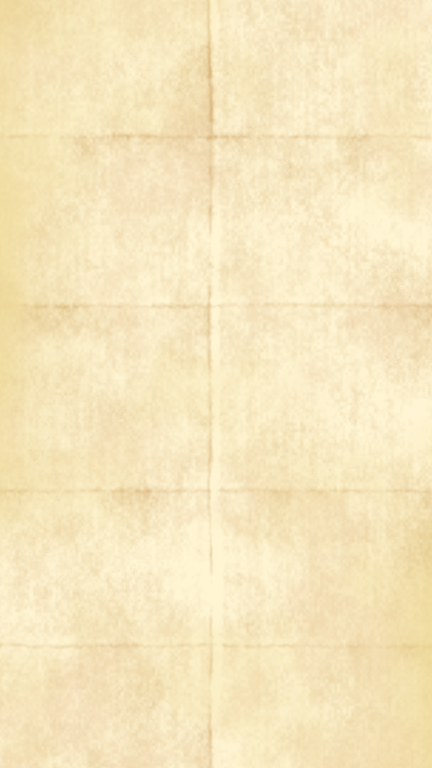
Write a Shadertoy shader that draws this texture.

```glsl
// Aged cream paper with one upright fold, four level folds, stains and fibres.
#define PALE vec3(0.988, 0.942, 0.805)
#define TAN vec3(0.850, 0.710, 0.490)
#define BLUSH vec3(0.945, 0.845, 0.695)
#define YELLOW vec3(0.940, 0.865, 0.610)
#define FOLD_X 0.486
#define FOLD_WIDTH 0.0026
#define FOLD_DEPTH 0.36
#define MOTTLE 0.62
#define GRAIN 0.46
#define STREAKS 0.13

const float foldY[4] = float[4](0.159, 0.361, 0.602, 0.822);

float hash(vec2 p) {
    vec3 q = fract(vec3(p.xyx) * 0.1031);
    q += dot(q, q.yzx + 33.33);
    return fract((q.x + q.y) * q.z);
}

float noise(vec2 p) {
    vec2 i = floor(p), f = fract(p);
    f = f * f * (3.0 - 2.0 * f);
    return mix(mix(hash(i), hash(i + vec2(1, 0)), f.x),
               mix(hash(i + vec2(0, 1)), hash(i + vec2(1, 1)), f.x), f.y);
}

float fbm(vec2 p) {
    float sum = 0.0, amp = 0.5;
    for (int i = 0; i < 5; i++) {
        sum += amp * noise(p);
        p = mat2(1.6, 1.2, -1.2, 1.6) * p + 17.3;
        amp *= 0.5;
    }
    return sum;
}

float bell(float d, float width) {
    return exp(-d * d / (width * width));
}

// Soft elliptical patch in canvas fractions
float patchAt(vec2 uv, vec2 centre, vec2 size) {
    vec2 d = (uv - centre) / size;
    return exp(-dot(d, d));
}

void mainImage(out vec4 fragColor, in vec2 fragCoord) {
    vec2 uv = fragCoord / iResolution.xy;
    vec2 p = fragCoord / iResolution.y;
    float aspect = iResolution.x / iResolution.y;

    // Paper body: blotches, fine grain and upright fibre streaks
    float cloud = fbm(p * 7.0 + 4.0);
    float blotch = fbm(p * 26.0 + 31.0);
    float grain = 0.55 * fbm(p * vec2(120.0, 95.0) + 60.0)
                + 0.45 * noise(p * vec2(270.0, 230.0) + 12.0);
    float streak = noise(vec2(p.x * 170.0, p.y * 9.0)) - 0.5;
    float tone = 0.105 + MOTTLE * (0.45 * cloud + 0.55 * blotch - 0.48)
               + GRAIN * (grain - 0.48) * (0.45 + 1.1 * blotch) + STREAKS * streak;

    // Thin curved fibres
    float fibre = abs(fbm(p * 45.0 + 90.0) - 0.48);
    tone += 0.11 * (1.0 - smoothstep(0.0, 0.020, fibre)) * smoothstep(0.4, 0.6, cloud);

    // Bleached areas inside the panels
    float bleach = patchAt(uv, vec2(0.82, 0.70), vec2(0.26, 0.06))
                 + patchAt(uv, vec2(0.80, 0.46), vec2(0.26, 0.08))
                 + patchAt(uv, vec2(0.20, 0.26), vec2(0.26, 0.08))
                 + 0.5 * patchAt(uv, vec2(0.30, 0.90), vec2(0.18, 0.07));
    tone -= 0.15 * bleach;

    // Level folds: ragged crease, pale lip and a stain spreading below
    float ragged = 0.0028 * (noise(p * vec2(190.0, 120.0) + 8.0) - 0.5);
    float stain = smoothstep(0.38, 0.64, 0.6 * cloud + 0.4 * blotch);
    float speck = 0.5 + grain;
    for (int i = 0; i < 4; i++) {
        float bend = 0.003 * (noise(vec2(p.x * 18.0, float(i) * 7.0)) - 0.5);
        float d = uv.y - foldY[i] + bend + ragged;
        float wear = noise(vec2(p.x * 150.0, float(i) * 11.0 + 3.0));
        tone += FOLD_DEPTH * bell(d, FOLD_WIDTH) * (0.2 + 0.8 * wear);
        tone -= 0.06 * bell(d - 0.007, 0.004);
        float reach = d < 0.0 ? 0.026 : 0.010;
        tone += 0.27 * speck * exp(-abs(d) / reach) * stain;
    }

    // Upright fold: dark crease, pale ridge to its right, stain to its left
    float dx = (uv.x - FOLD_X) * aspect + 0.6 * ragged
             + 0.004 * (noise(vec2(p.y * 14.0, 5.0)) - 0.5);
    float wearX = fbm(vec2(p.y * 22.0, 40.0));
    tone += FOLD_DEPTH * 1.35 * bell(dx, FOLD_WIDTH) * smoothstep(0.15, 0.75, wearX);
    tone -= 0.24 * bell(dx - 0.008, 0.0055);
    tone += 0.30 * speck * exp(-abs(dx) / (dx < 0.0 ? 0.026 : 0.007)) * stain;

    // Ageing that creeps in from the sides
    float left = exp(-uv.x / 0.10) * smoothstep(0.18, 0.60, uv.y);
    float right = exp((uv.x - 1.0) / 0.14) * (1.0 - smoothstep(0.20, 0.42, uv.y));
    float age = (left + right) * (0.3 + 1.2 * cloud);
    float corner = patchAt(uv, vec2(0.0, 1.0), vec2(0.14, 0.05))
                 + patchAt(uv, vec2(1.0, 0.29), vec2(0.08, 0.06))
                 + 0.6 * patchAt(uv, vec2(0.0, 0.60), vec2(0.12, 0.03));
    tone += (0.34 * corner + 0.10 * age) * speck;

    // Blend the tints: pink clouds, yellow clouds and yellow sides
    vec3 color = mix(PALE, TAN, clamp(tone, -0.08, 1.0));
    float keep = 1.0 - 0.7 * min(bleach, 1.0);
    float blush = smoothstep(0.45, 0.66, fbm(p * 12.0 + 70.0));
    float gold = smoothstep(0.46, 0.66, fbm(p * 8.0 + 140.0));
    color = mix(color, BLUSH, 0.42 * blush * speck * keep);
    color = mix(color, YELLOW, clamp(0.70 * age + 0.22 * gold * keep, 0.0, 0.75));
    fragColor = vec4(clamp(color, 0.0, 1.0), 1.0);
}
```
